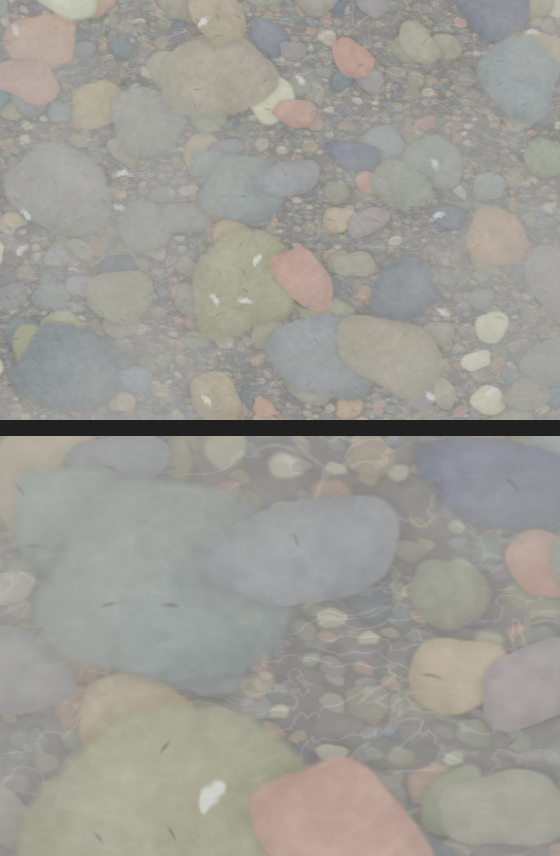
Top: the whole. Bottom: its middle third, enlarged.
This texture is drawn by a WebGL 2 fragment shader. Its source:

```glsl
#version 300 es
precision highp float;
// Rounded stones and fine gravel on a shallow bed, seen through hazy water.
uniform vec2 u_resolution;
out vec4 fragColor;

const vec3 HAZE = vec3(0.675, 0.678, 0.66);
const vec3 STONE_TINTS[10] = vec3[10](
  vec3(0.66, 0.66, 0.58), vec3(0.64, 0.645, 0.59), vec3(0.62, 0.635, 0.62),
  vec3(0.73, 0.685, 0.60), vec3(0.52, 0.55, 0.58), vec3(0.67, 0.67, 0.60),
  vec3(0.64, 0.64, 0.63), vec3(0.77, 0.65, 0.59), vec3(0.82, 0.81, 0.72),
  vec3(0.59, 0.615, 0.615));

float hash(vec2 p) {
  vec3 q = fract(vec3(p.xyx) * 0.1031);
  q += dot(q, q.yzx + 33.33);
  return fract((q.x + q.y) * q.z);
}

float noise(vec2 p) {
  vec2 i = floor(p), f = fract(p);
  f = f * f * (3.0 - 2.0 * f);
  return mix(mix(hash(i), hash(i + vec2(1, 0)), f.x),
             mix(hash(i + vec2(0, 1)), hash(i + vec2(1, 1)), f.x), f.y);
}

float fbm(vec2 p) {
  float sum = 0.0, amp = 0.5;
  for (int i = 0; i < 4; i++) {
    sum += amp * noise(p);
    p = mat2(1.6, 1.2, -1.2, 1.6) * p + 7.3;
    amp *= 0.5;
  }
  return sum / 0.9375;
}

vec2 rotate(vec2 p, float a) {
  return vec2(cos(a) * p.x + sin(a) * p.y, cos(a) * p.y - sin(a) * p.x);
}

// Lumpy outline between an ellipse and a block; negative inside, unit radius.
float stoneShape(vec2 q, float seed) {
  float a = atan(q.y, q.x), phase = seed * 6.283;
  vec2 c = abs(q * q * q);
  float body = mix(length(q), pow(c.x + c.y + 1e-6, 1.0 / 3.0), fract(seed * 7.7));
  float lobes = 0.07 * sin(2.0 * a + phase) + 0.06 * sin(3.0 * a - phase * 2.0)
              + 0.03 * sin(5.0 * a + phase * 3.0);
  return body * (1.0 + lobes) - 1.0;
}

// Paints one jittered grid of stones over the colour below.
vec3 stoneLayer(vec3 below, vec2 p, float cell, float cover, float softness, float seed) {
  vec3 col = below;
  vec2 base = floor(p / cell);
  float grain = fbm(p * 75.0 + seed) - 0.5, blotch = fbm(p * 13.0 + seed) - 0.5;
  for (int k = 0; k < 9; k++) {
    vec2 id = base + vec2(k % 3 - 1, k / 3 - 1);
    vec2 key = id + seed * 17.0 + 50.0;
    if (hash(key) > cover) continue;
    float h1 = hash(key + 3.1), h2 = hash(key + 8.7), h3 = hash(key + 14.9);
    vec2 centre = (id + 0.2 + 0.6 * vec2(h1, h2)) * cell;
    float radius = cell * mix(0.34, 0.62, h3 * h3);
    vec2 local = (p - centre) / radius;
    vec2 q = rotate(local, mix(-1.0, 0.5, hash(key + 21.3)));
    q.y /= mix(0.6, 0.95, h1);
    float d = stoneShape(q, h2) + 0.12 * blotch;
    float edge = d * radius, soft = softness * mix(0.5, 1.6, h1) + 0.7 / u_resolution.y;
    vec3 tint = STONE_TINTS[int(hash(key + 31.7) * 9.999)];
    tint += 0.035 * (vec3(h3, h1, h2) - 0.5) + 0.07 * grain + 0.09 * blotch;
    tint += 0.025 * local.y - 0.04 * smoothstep(-0.45, 0.1, d);
    col *= 1.0 - 0.09 * exp(-max(edge, 0.0) / (0.05 * cell));
    col = mix(col, tint, (1.0 - smoothstep(-soft, soft, edge)) * mix(0.8, 1.0, h2));
  }
  return col;
}

// Sparse thin slivers: returns coverage, sized relative to the grid cell.
float flecks(vec2 p, float cell, float cover, vec2 size, float seed) {
  vec2 id = floor(p / cell), key = id + seed * 11.0 + 90.0;
  vec2 offset = 0.3 + 0.4 * vec2(hash(key + 2.3), hash(key + 5.9));
  vec2 q = rotate(p / cell - id - offset, mix(-1.2, 0.9, hash(key + 9.1)));
  q.y += 0.8 * q.x * q.x;
  float d = length(q / size) - 1.0 + 0.8 * (noise(p * 160.0) - 0.5);
  float aa = 0.25 + 1.0 / (u_resolution.y * cell * size.y);
  return step(hash(key), cover) * (1.0 - smoothstep(-aa, aa, d));
}

// Fine wavering lines of refracted light.
float ripples(vec2 p) {
  vec2 warp = vec2(fbm(p * 9.0), fbm(p * 9.0 + 31.0));
  float n = fbm(p * vec2(24.0, 60.0) + warp * 5.0);
  return 1.0 - smoothstep(0.0, 0.07, abs(n - 0.5));
}

void main() {
  vec2 p = gl_FragCoord.xy / u_resolution.y;
  vec2 wobble = 0.006 * (vec2(fbm(p * 28.0), fbm(p * 28.0 + 19.0)) - 0.5);
  vec2 bed = p + wobble;

  // Gravel floor
  vec3 col = vec3(0.55, 0.54, 0.525) + 0.16 * (fbm(p * 55.0) - 0.5);
  col = stoneLayer(col, bed * vec2(0.9, 1.1), 0.021, 0.75, 0.0015, 1.0);
  col = stoneLayer(col, bed, 0.040, 0.5, 0.002, 2.0);
  col = mix(col, vec3(0.58, 0.57, 0.56), 0.42);
  col += 0.06 * ripples(p) - 0.02;

  // Pebbles and large stones
  col = stoneLayer(col, bed, 0.085, 0.42, 0.002, 3.0);
  col = stoneLayer(col, bed, 0.135, 0.45, 0.003, 4.0);
  col = stoneLayer(col, bed, 0.215, 0.58, 0.004, 5.0);

  // Dark scratches and pale shell chips
  col = mix(col, vec3(0.42, 0.41, 0.39), 0.5 * flecks(p, 0.055, 0.35, vec2(0.10, 0.025), 1.0));
  col = mix(col, vec3(0.86, 0.87, 0.87), 0.8 * flecks(p, 0.11, 0.16, vec2(0.13, 0.06), 2.0));

  // Water veil with faint surface glints
  float veil = 0.12 + 0.42 * smoothstep(0.3, 0.75, fbm(p * vec2(3.0, 4.5) + 4.0));
  col = mix(col, HAZE, veil);
  col += 0.012 * ripples(p * 0.8 + 5.0) + 0.025 * (fbm(p * 120.0) - 0.5);
  fragColor = vec4(clamp(col, 0.0, 1.0), 1.0);
}
```
